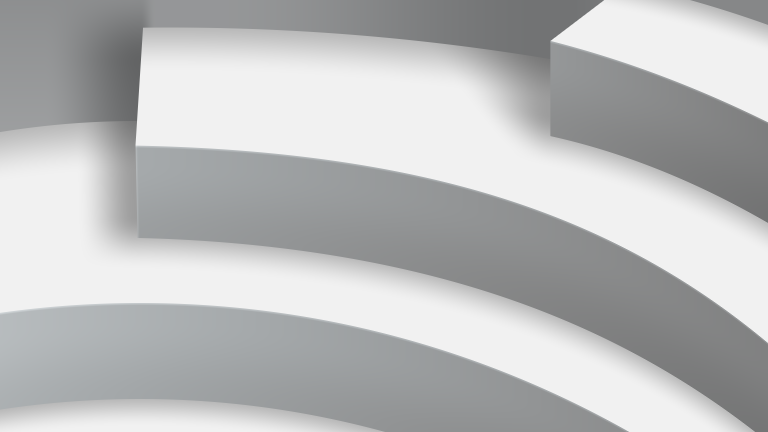
This background is drawn by a WebGL 2 fragment shader. Its source:

```glsl
#version 300 es
precision highp float;
// Pale curved steps under soft studio light: stacked blocks with arched rims.
// Each rim is a height curve over x; the surfaces between rims are painted back
// to front, with soft shadows where a block meets the tread below it.
uniform vec2 u_resolution;
out vec4 outColor;

// Height of a rim that starts at a point and falls away to both sides.
float rim(float x, vec2 start, float slope, float bend, float droop) {
    float t = x - start.x;
    return start.y - t * slope - t * t * (bend + droop * t * t);
}

// Antialiased coverage, positive distance is inside.
float cover(float d) {
    return clamp(d * u_resolution.y + 0.5, 0.0, 1.0);
}

// Soft darkness in front of a block base and beside its end face.
float contactShadow(float below, float beside, float reach) {
    return (1.0 - smoothstep(-0.05, 0.075, below)) * (1.0 - smoothstep(0.0, reach, beside));
}

// White tread, grey where it meets the wall behind.
vec3 treadColor(float depth, float width, float shadow) {
    float tone = mix(0.69, 0.945, smoothstep(-0.3 * width, width, depth));
    return vec3(tone - 0.33 * shadow * tone / 0.945);
}

// Grey riser: darker toward its foot, with a thin lit bevel at its rim.
vec3 riserColor(float tone, float depth, float height) {
    tone -= 0.045 * smoothstep(0.2, 1.0, depth / height);
    tone += 0.09 * (1.0 - smoothstep(0.001, 0.006, depth));
    vec3 coolTint = vec3(0.975, 1.0, 1.012);
    return tone * mix(vec3(0.995, 1.0, 1.003), coolTint, smoothstep(0.5, 0.68, tone));
}

void main() {
    vec2 p = gl_FragCoord.xy / u_resolution.y;
    float x = p.x, y = p.y;

    // Rims, from the floor to the highest step
    float floorBack = rim(x, vec2(0.324, 0.0764), 0.0, 0.233, 0.0125);
    float lowFront  = rim(x, vec2(0.324, 0.2986), 0.0, 0.216, 0.013);
    float lowBack   = rim(x, vec2(0.317, 0.7199), 0.0, 0.255, 0.0);
    float midFoot   = rim(x, vec2(0.2315, 0.4502), 0.0, 0.1352, 0.0263);
    float midFront  = rim(x, vec2(0.2315, 0.6637), 0.0, 0.1128, 0.0329);
    float midBack   = rim(x, vec2(0.3935, 0.9363), 0.0, 0.0942, 0.0);
    float highFoot  = rim(x, vec2(1.273, 0.6852), 0.22, 0.354, 0.0);
    float highFront = rim(x, vec2(1.275, 0.9051), 0.255, 0.2376, 0.0);
    float highBack  = rim(x, vec2(1.597, 1.0), 0.28, 0.216, 0.0);

    // Left ends of the two upper blocks
    float midEnd = x - 0.3137 - max(y - 0.6644, 0.0) * 0.0641 - max(0.6644 - y, 0.0) * 0.0215;
    float highEnd = (x - 1.274 - max(y - 0.9051, 0.0) * 1.317) / (y > 0.9051 ? 1.65 : 1.0);

    // Back wall
    float leftTone = 0.56 + 0.2 * (1.0 - y);
    leftTone -= 0.2 * smoothstep(0.1, 0.33, x) * (1.0 - smoothstep(0.85, 1.03, y));
    float rightTone = 0.59 - 0.14 * smoothstep(0.5, 1.28, x);
    rightTone += 0.08 * smoothstep(1.3, 1.6, x);
    float wallTone = mix(leftTone, rightTone, smoothstep(0.325, 0.36, x));
    vec3 color = wallTone * vec3(0.99, 1.0, 1.008);

    // Lowest step and the floor in front of it
    float midShadow = contactShadow(midFoot - y, -midEnd, 0.14);
    vec3 lowTread = treadColor(lowBack - y, 0.12, midShadow);
    color = mix(color, lowTread, cover(lowBack - y));
    vec3 lowRiser = riserColor(0.735 - 0.125 * x, lowFront - y, lowFront - floorBack);
    color = mix(color, lowRiser, cover(lowFront - y));
    color = mix(color, treadColor(floorBack - y, 0.065, 0.0), cover(floorBack - y));

    // Middle block
    float reach = 0.1 + 0.8 * max(y - 0.65, 0.0);
    float highShadow = contactShadow(highFoot - y, 1.274 - x, reach);
    vec3 midTread = treadColor(midBack - y, 0.105, highShadow);
    vec3 midRiser = riserColor(0.665 - 0.11 * (x - 0.32), midFront - y, midFront - midFoot);
    midRiser += 0.06 * (1.0 - smoothstep(0.0, 0.006, midEnd));
    vec3 midBlock = mix(midTread, midRiser, cover(midFront - y));
    color = mix(color, midBlock, cover(midEnd) * cover(midBack - y) * cover(y - midFoot));

    // Highest block
    vec3 highTread = treadColor(highBack - y, 0.065, 0.0);
    vec3 highRiser = riserColor(0.595 - 0.2 * (x - 1.27), highFront - y, highFront - highFoot);
    vec3 highBlock = mix(highTread, highRiser, cover(highFront - y));
    color = mix(color, highBlock, cover(highEnd) * cover(highBack - y) * cover(y - highFoot));

    outColor = vec4(color, 1.0);
}
```
